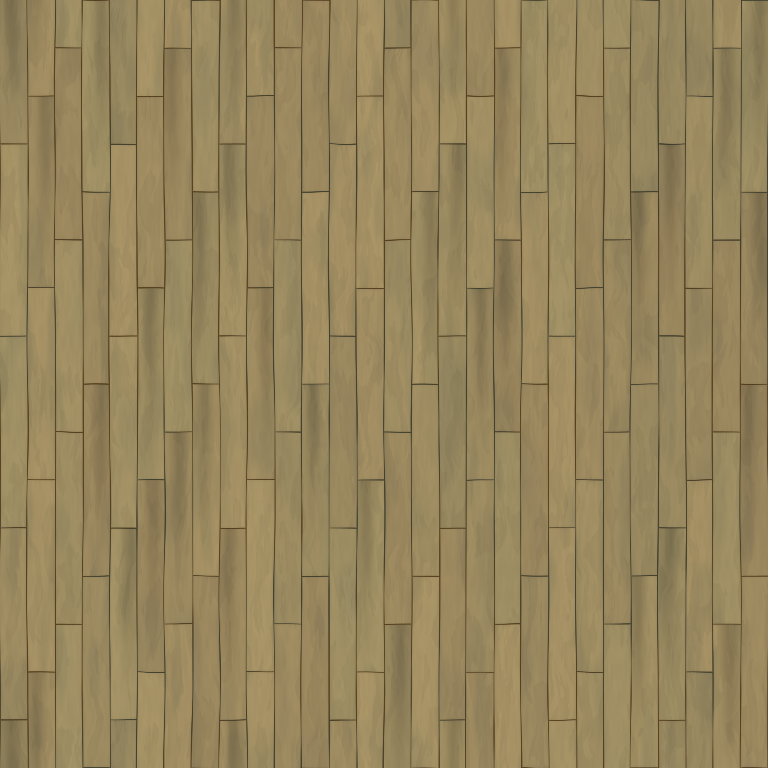
This texture is drawn by a WebGL 2 fragment shader. Its source:

```glsl
#version 300 es
precision highp float;
// Narrow upright wooden floor planks, staggered by a quarter length per column.
uniform vec2 u_resolution;
out vec4 fragColor;

const vec2 PLANKS = vec2(28.0, 4.0); // columns across, planks down

float hash(vec2 p) {
    vec3 q = fract(p.xyx * vec3(0.1031, 0.1030, 0.0973));
    q += dot(q, q.yzx + 33.33);
    return fract((q.x + q.y) * q.z);
}

float noise(vec2 p) {
    vec2 i = floor(p), f = fract(p);
    f = f * f * (3.0 - 2.0 * f);
    return mix(mix(hash(i), hash(i + vec2(1, 0)), f.x),
               mix(hash(i + vec2(0, 1)), hash(i + vec2(1, 1)), f.x), f.y);
}

float fbm(vec2 p) {
    float sum = 0.0, amplitude = 0.5;
    for (int i = 0; i < 4; i++) {
        sum += amplitude * noise(p);
        p = p * 2.03 + 17.1;
        amplitude *= 0.5;
    }
    return sum / 0.9375;
}

vec3 woodColor(vec2 uv, vec2 local, vec2 id) {
    float tone = hash(id + 3.7);
    vec2 seed = vec2(hash(id + 11.3), hash(id + 29.1)) * 60.0;

    // Plank tint, from brown to straw, some slightly green
    vec3 color = mix(vec3(0.615, 0.535, 0.372), vec3(0.665, 0.585, 0.402), tone);
    color += vec3(-0.018, 0.0, 0.004) * smoothstep(0.4, 1.0, hash(id + 47.9));

    // Wavy lengthwise grain with sharp-edged blotches
    vec2 g = uv * vec2(95.0, 17.0) + seed;
    g.x += 1.6 * (noise(uv * vec2(30.0, 24.0) + seed) - 0.5);
    float grain = fbm(g);
    color *= 1.0 - 0.045 * smoothstep(0.54, 0.59, grain);
    color *= 1.0 + 0.06 * (grain - 0.5);
    color *= 1.0 + 0.035 * (noise(uv * vec2(330.0, 55.0) + seed) - 0.5);

    // Long dusky streak, strongest near the top of a few planks
    float center = mix(0.25, 0.75, hash(id + 71.3));
    float streak = exp(-pow((local.x - center + 0.12 * (grain - 0.5)) / 0.3, 2.0));
    float dusky = step(0.72, hash(id + 83.5)) * smoothstep(-0.1, 0.95, local.y);
    float cloud = smoothstep(0.45, 0.85, noise(local * vec2(2.0, 3.0) + seed));
    color *= 1.0 - 0.17 * streak * dusky;
    return color * mix(vec3(1.0), vec3(0.94, 0.955, 0.97), cloud);
}

void main() {
    vec2 uv = gl_FragCoord.xy / u_resolution;
    float pixel = 1.0 / u_resolution.y;

    // Slightly uneven cuts
    vec2 bent = uv;
    bent.x += 0.0026 * (noise(uv * vec2(28.0, 9.0) + 5.0) - 0.5);
    bent.y += 0.0016 * (noise(uv * vec2(40.0, 8.0) + 91.0) - 0.5);

    // Plank cell and its place in the stagger
    vec2 cell = bent * PLANKS;
    float column = floor(cell.x);
    cell.y -= (column + 1.0) * 0.25;
    vec2 local = fract(cell);
    vec2 id = mod(vec2(column, floor(cell.y)), PLANKS);

    vec3 color = woodColor(uv, local, id);

    // Thin dark seams of uneven weight
    vec2 edge = min(local, 1.0 - local) / PLANKS;
    float seamWidth = mix(0.0004, 0.0009, noise(uv * vec2(28.0, 22.0)));
    float seam = 1.0 - smoothstep(seamWidth - 0.5 * pixel, seamWidth + 0.5 * pixel, min(edge.x, edge.y));
    float coolness = smoothstep(0.3, 0.7, noise(uv * vec2(14.0, 9.0) + 37.0));
    vec3 seamColor = mix(vec3(0.31, 0.22, 0.10), vec3(0.22, 0.22, 0.16), coolness);
    color *= 1.0 - 0.07 * exp(-min(edge.x, edge.y) / 0.0015);
    fragColor = vec4(mix(color, seamColor, 0.88 * seam), 1.0);
}
```
